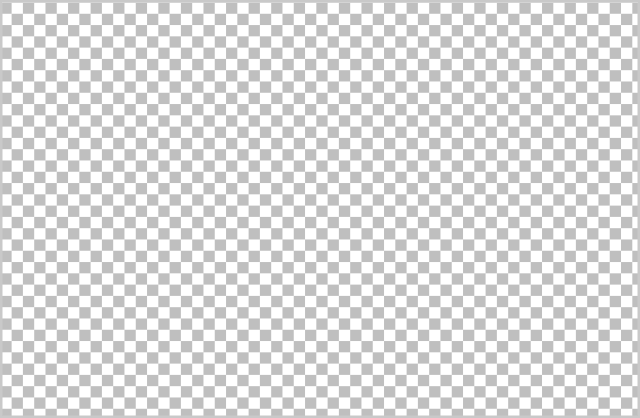
Write a Shadertoy shader that draws this pattern.

```glsl
// Grey and white checkerboard with a thin pale grey frame
#define ROWS 37.04                  // squares down the canvas height
#define OFFSET vec2(0.03, 0.22)     // first corner from the top left, in squares
#define FRAME_WIDTH 0.006           // fraction of canvas height
#define GREY vec3(0.75)
#define WHITE vec3(1.0)
#define FRAME_COLOR vec3(0.79)

// Triangle wave: the integral of a square wave of period 2
vec2 triangleWave(vec2 x) {
    return 2.0 * abs(fract(0.5 * x) - 0.5);
}

// Checker sign averaged over a box: +1 on even squares, -1 on odd ones
float filteredChecker(vec2 p, float width) {
    vec2 wave = (triangleWave(p + 0.5 * width) - triangleWave(p - 0.5 * width)) / width;
    return wave.x * wave.y;
}

void mainImage(out vec4 fragColor, in vec2 fragCoord) {
    float pixel = 1.0 / iResolution.y;
    vec2 canvas = iResolution.xy * pixel;
    vec2 p = fragCoord * pixel;

    // Squares, counted from the top left
    vec2 cell = vec2(p.x, canvas.y - p.y) * ROWS - OFFSET;
    float grey = 0.5 + 0.5 * filteredChecker(cell, ROWS * pixel);
    vec3 color = mix(WHITE, GREY, grey);

    // Frame along the canvas border
    vec2 toEdge = min(p, canvas - p);
    float inset = min(toEdge.x, toEdge.y) - FRAME_WIDTH;
    float frame = clamp(0.5 - inset / pixel, 0.0, 1.0);
    color = mix(color, FRAME_COLOR, frame);

    fragColor = vec4(color, 1.0);
}
```
